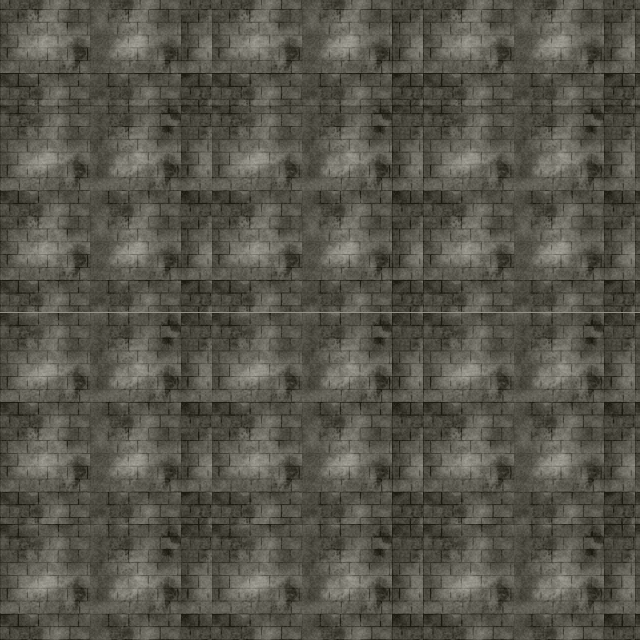
Reproduce this texture procedurally as a Shadertoy shader.

```glsl
// Grimy grey brick wall built from repeated stained panels, with visible panel seams.

const float TILE = 0.3307;                  // repeat of the whole panel group
const vec2  CELL = vec2(0.1411, 0.1401);    // one stained panel inside the group
const float TOP_SEAM = 0.1654;              // first horizontal break, from the top
const float PALE_SEAM = 0.4883;             // break drawn as a pale line
const float COURSES = 7.0;                  // brick rows per panel
const float BRICKS = 4.5;                   // bricks per row of a panel
const float JOINT = 0.0007;                 // half width of the mortar lines
const float BASE_TONE = 0.362;
const float CLOUD_CONTRAST = 0.30;
const float GRAIN = 0.085;
const vec3  TINT = vec3(0.007, 0.0, -0.038);
const vec3  PALE_LINE = vec3(0.60, 0.59, 0.55);

float hash(vec2 p) {
    vec3 q = fract(vec3(p.xyx) * 0.1031);
    q += dot(q, q.yzx + 33.33);
    return fract((q.x + q.y) * q.z);
}

float noise(vec2 p) {
    vec2 i = floor(p), f = fract(p);
    f = f * f * (3.0 - 2.0 * f);
    return mix(mix(hash(i), hash(i + vec2(1, 0)), f.x),
               mix(hash(i + vec2(0, 1)), hash(i + vec2(1, 1)), f.x), f.y);
}

float fbm(vec2 p) {
    float sum = 0.0, amp = 0.53;
    for (int i = 0; i < 4; i++) {
        sum += amp * noise(p);
        p = p * 2.03 + 17.3;
        amp *= 0.5;
    }
    return sum;
}

// Distance to the nearest scattered point.
float cellular(vec2 p) {
    vec2 i = floor(p);
    float d = 2.0;
    for (int y = -1; y <= 1; y++)
        for (int x = -1; x <= 1; x++) {
            vec2 c = i + vec2(x, y);
            d = min(d, length(c + vec2(hash(c), hash(c + 51.7)) - p));
        }
    return d;
}

float blot(vec2 p, vec2 center, vec2 radius) {
    vec2 d = (p - center) / radius;
    return exp(-dot(d, d));
}

// Stain with a firmer, ragged rim.
float stain(vec2 p, vec2 center, vec2 radius) {
    float b = blot(p, center, radius);
    return mix(b, smoothstep(0.30, 0.60, b), 0.55);
}

float stroke(float dist, float halfWidth) {
    return clamp((halfWidth - abs(dist)) * iResolution.y + 0.5, 0.0, 1.0);
}

void mainImage(out vec4 fragColor, in vec2 fragCoord) {
    vec2 uv = fragCoord / iResolution.xy;
    uv.y = 1.0 - uv.y;

    // Panel coordinates; the last column and row of each group are cut short.
    vec2 tile = vec2(mod(uv.x, TILE), uv.y < TOP_SEAM ? uv.y + TOP_SEAM
                                                      : mod(uv.y - PALE_SEAM, TILE));
    vec2 index = floor(tile / CELL);
    vec2 p = fract(tile / CELL);

    // Ragged stains and worn highlights shared by all panels.
    vec2 warp = vec2(fbm(p * 9.0 + 3.0), fbm(p * 9.0 + 40.0)) - 0.5;
    vec2 q = p + warp * 0.42;
    float tone = BASE_TONE + (fbm(p * 5.0 + 9.0) - 0.5) * CLOUD_CONTRAST;
    tone += 0.13 * blot(q, vec2(0.55, 0.74), vec2(0.18, 0.15));
    tone += 0.06 * blot(q, vec2(0.48, 0.76), vec2(0.40, 0.22));
    tone += 0.07 * blot(q, vec2(0.66, 0.38), vec2(0.20, 0.15));
    tone -= 0.13 * stain(q, vec2(0.24, 0.07), vec2(0.30, 0.14));
    tone -= 0.08 * stain(q, vec2(0.37, 0.30), vec2(0.13, 0.12));
    tone -= 0.12 * stain(q, vec2(0.88, 0.79), vec2(0.10, 0.16));
    tone -= 0.07 * blot(q, vec2(0.02, 0.40), vec2(0.13, 0.50));
    if (index == vec2(1, 0))
        tone -= 0.14 * stain(q, vec2(0.92, 0.14), vec2(0.10, 0.16));
    if (index.x == 2.0)
        tone -= 0.05 * blot(p, vec2(0.0, 0.5), vec2(0.16, 0.90));

    // Brick tones and broken mortar joints.
    float row = floor(p.y * COURSES);
    float along = p.x * BRICKS + 0.5 * mod(row, 2.0) + 0.16 * hash(vec2(row, 4.0));
    tone += (hash(vec2(floor(along), row + 20.0)) - 0.5) * 0.04;
    float bedDist = (fract(p.y * COURSES + 0.5) - 0.5) * CELL.y / COURSES;
    float headDist = (fract(along + 0.5) - 0.5) * CELL.x / BRICKS;
    float wear = smoothstep(0.25, 0.65, noise(p * 19.0));
    float joint = max(stroke(bedDist, JOINT) * mix(0.50, 1.0, wear),
                      stroke(headDist, JOINT * 1.3) * mix(0.30, 1.0, wear));

    // Pitted crust: fine rims around small pores, in broken areas.
    float crust = max(blot(q, vec2(0.34, 0.40), vec2(0.16, 0.11)),
                      0.8 * blot(q, vec2(0.55, 0.90), vec2(0.38, 0.08)));
    crust *= smoothstep(0.30, 0.60, noise(p * 13.0 + 5.0));
    float pore = cellular(p * 27.0);
    tone += crust * (0.06 * smoothstep(0.45, 0.75, pore)
                   - 0.11 * smoothstep(0.42, 0.20, pore));

    // Smoky film hides the bricks on the left of the middle column.
    float film = index.x == 1.0 ? 1.0 - smoothstep(0.18, 0.34, q.x) : 0.0;
    film = max(film, 0.45 * smoothstep(0.52, 0.70, fbm(tile * 34.0 + index.y * 8.0)));
    float smoke = 0.335 + (fbm(tile * 45.0 + 6.0) - 0.5) * 0.26;
    tone = mix(tone, smoke, film * 0.85);
    tone -= 0.17 * joint * (1.0 - 0.8 * film);

    // Panel edges, then fine grain.
    float edge = index.x == 1.0 ? 0.2 : 1.0;
    tone -= 0.09 * edge * stroke(p.x * CELL.x, JOINT * 1.5);
    tone -= 0.07 * stroke(p.y * CELL.y, JOINT * 1.5);
    tone -= 0.12 * stroke(uv.y - TOP_SEAM, JOINT);
    tone += (noise(tile * 480.0) - 0.5) * GRAIN;

    vec3 color = max(vec3(tone), 0.10) + TINT;
    color = mix(color, PALE_LINE, stroke(uv.y - PALE_SEAM, JOINT));
    fragColor = vec4(color, 1.0);
}
```
